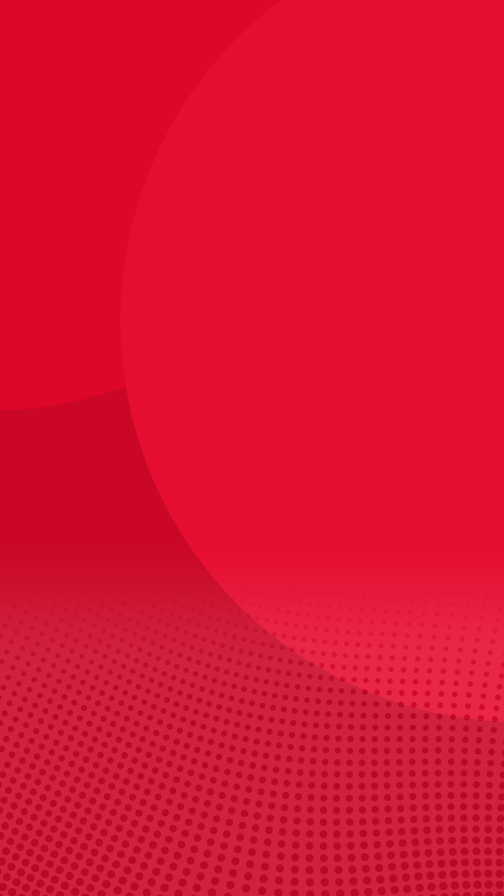
Write a Shadertoy shader that draws this background.

```glsl
// Red backdrop: two large overlapping discs above a pale haze and a halftone field.
// Discs are distance functions; the halftone is a tilted mesh that a sine levels out
// to the lower right, with dots that swell toward the bottom. Unit: canvas width.

const vec3 SHADOW_RED = vec3(0.793, 0.026, 0.152);
const vec3 DEEP_RED   = vec3(0.872, 0.024, 0.160);
const vec3 BRIGHT_RED = vec3(0.900, 0.055, 0.190);
const vec3 DOT_TINT   = vec3(0.890, 0.190, 0.610);

const float DISC_RADIUS = 0.796;
const float DOT_SPACING = 0.0252;
const float DOTS_TOP    = 0.665;

// Antialiased coverage of a disc.
float disc(vec2 p, vec2 center, float radius, float pixel) {
    return 1.0 - smoothstep(-0.7 * pixel, 0.7 * pixel, length(p - center) - radius);
}

// Bends the plane: rows fall to the right, then level out; columns lean along.
vec2 bend(vec2 p, float tilt, float swing, float frequency) {
    float phase = frequency * (p.x - 0.1);
    float upperShare = 0.5 * p.y;
    float fall  = mix(tilt * p.x + swing * sin(phase) / frequency, 0.5 * p.x, upperShare);
    float slope = mix(tilt + swing * cos(phase), 0.5, upperShare);
    float lean  = -0.8 * (p.y - 0.2) * slope;
    return p + vec2(lean, fall);
}

// Coverage of round dots on the bent mesh.
float halftone(vec2 p, float spacing, float radius, float pixel) {
    vec2 bent = bend(p, 0.25, 0.35, 4.5);
    mat2 slope = mat2(dFdx(bent), dFdy(bent)) / pixel;
    vec2 offset = (fract(bent / spacing) - 0.5) * spacing;
    return disc(inverse(slope) * offset, vec2(0.0), radius, pixel);
}

void mainImage(out vec4 fragColor, in vec2 fragCoord) {
    float pixel = 1.0 / iResolution.x;
    vec2 p = fragCoord * pixel;

    // Flat discs over the shadowed ground.
    float upperDisc = disc(p, vec2(-0.023, 1.759), DISC_RADIUS, pixel);
    float rightDisc = disc(p, vec2(1.035, 1.141), DISC_RADIUS, pixel);
    vec3 color = mix(SHADOW_RED, DEEP_RED, upperDisc);
    color = mix(color, BRIGHT_RED, rightDisc);

    // Pale haze rising from below.
    float haze = 1.0 - smoothstep(0.46, 0.72, p.y);
    color = mix(color, vec3(1.0, 0.98, 1.0), 0.108 * haze);

    // Halftone dots fade out and shrink with height.
    float depth = clamp(1.0 - p.y / DOTS_TOP, 0.0, 1.0);
    float radius = mix(0.0038, 0.0084, depth);
    float strength = 0.95 * smoothstep(0.0, 0.45, depth);
    float dots = halftone(p, DOT_SPACING, radius, pixel);
    color = mix(color, color * DOT_TINT, dots * strength);

    fragColor = vec4(color, 1.0);
}
```
